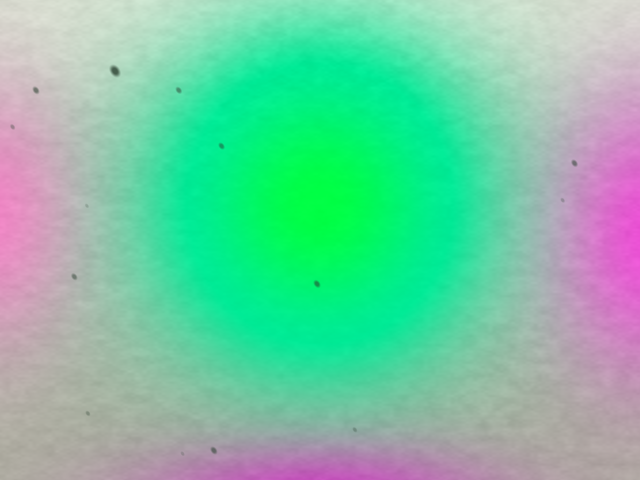
Give the GLSL for this background, as a WebGL 1 fragment shader.

```glsl
precision highp float;
// Soft green glow on pale grainy paper, with magenta edge glows and dark specks.

uniform vec2 u_resolution;

const int SPECK_COUNT = 13;
const vec3 PAPER_LOW = vec3(0.67, 0.68, 0.62);
const vec3 PAPER_MID = vec3(0.69, 0.77, 0.69);
const vec3 PAPER_TOP = vec3(0.85, 0.88, 0.82);
const vec3 GREEN_CORE = vec3(0.0, 1.0, 0.27);
const vec3 GREEN_RIM = vec3(0.0, 0.92, 0.59);
const vec3 PINK_LEFT = vec3(0.94, 0.52, 0.77);
const vec3 PINK_RIGHT = vec3(0.93, 0.31, 0.84);
const vec3 PINK_BOTTOM = vec3(0.80, 0.26, 0.76);
const vec3 SPECK_COLOR = vec3(0.16, 0.24, 0.18);

float hash(vec2 p) {
  return fract(sin(dot(p, vec2(127.1, 311.7))) * 43758.5453);
}

float valueNoise(vec2 p) {
  vec2 cell = floor(p);
  vec2 f = fract(p);
  f = f * f * (3.0 - 2.0 * f);
  float low = mix(hash(cell), hash(cell + vec2(1.0, 0.0)), f.x);
  float high = mix(hash(cell + vec2(0.0, 1.0)), hash(cell + 1.0), f.x);
  return mix(low, high, f.y);
}

// Layered fibres, stretched along x; centred on zero.
float paperGrain(vec2 p) {
  float sum = 0.0;
  float weight = 0.5;
  vec2 q = p * vec2(35.0, 60.0);
  for (int i = 0; i < 3; i++) {
    sum += weight * (valueNoise(q) - 0.5);
    q = q * 1.9 + vec2(17.3, 9.1);
    weight *= 0.75;
  }
  return sum;
}

float glow(vec2 p, vec2 center, vec2 size) {
  vec2 d = (p - center) / size;
  return exp(-dot(d, d));
}

// Slightly tall, tilted dot with a soft edge.
float speck(vec2 p, vec2 center, float radius) {
  vec2 d = p - center;
  d = vec2(d.x + 0.3 * d.y, 0.85 * d.y);
  return 1.0 - smoothstep(0.35 * radius, 1.25 * radius, length(d));
}

vec3 paper(float y) {
  vec3 color = mix(PAPER_LOW, PAPER_MID, smoothstep(-0.5, 0.05, y));
  return mix(color, PAPER_TOP, smoothstep(0.1, 0.52, y));
}

// Flat-topped disc that trails off into the paper.
vec3 addGreenDisc(vec3 color, vec2 p) {
  float r = length((p - vec2(0.0, 0.075)) * vec2(1.0, 0.95));
  vec3 green = mix(GREEN_CORE, GREEN_RIM, smoothstep(0.02, 0.29, r));
  float falloff = max(r - 0.275, 0.0) / 0.13;
  return mix(color, green, exp(-pow(falloff, 1.3)));
}

vec3 addSpecks(vec3 color, vec2 p, float aspect) {
  color = mix(color, SPECK_COLOR, 0.8 * speck(p, vec2(-0.427, 0.352), 0.0105));
  for (int i = 0; i < SPECK_COUNT; i++) {
    float id = float(i);
    vec2 spot = vec2(hash(vec2(id, 2.3)), hash(vec2(id, 7.9)));
    spot.x = pow(spot.x, 1.4);
    vec2 center = (spot - 0.5) * vec2(aspect, 0.85) - vec2(0.0, 0.05);
    float size = hash(vec2(id, 13.7));
    float dark = speck(p, center, mix(0.004, 0.007, size));
    color = mix(color, SPECK_COLOR, dark * mix(0.2, 0.6, size));
  }
  return color;
}

void main() {
  // Centred coordinates, in units of the canvas height.
  vec2 p = (gl_FragCoord.xy - 0.5 * u_resolution) / u_resolution.y;
  float aspect = u_resolution.x / u_resolution.y;

  // Paper and colour glows.
  vec3 color = addGreenDisc(paper(p.y), p);
  color = mix(color, PINK_LEFT, glow(p, vec2(-0.69, 0.05), vec2(0.165, 0.27)));
  color = mix(color, PINK_RIGHT, glow(p, vec2(0.69, 0.005), vec2(0.18, 0.29)));
  color = mix(color, PINK_BOTTOM, glow(p, vec2(0.0, -0.54), vec2(0.36, 0.104)));

  // Grain grows stronger away from the middle.
  float grainStrength = mix(0.025, 0.075, smoothstep(0.15, 0.5, length(p)));
  color += paperGrain(p) * grainStrength;

  color = addSpecks(color, p, aspect);
  gl_FragColor = vec4(clamp(color, 0.0, 1.0), 1.0);
}
```
